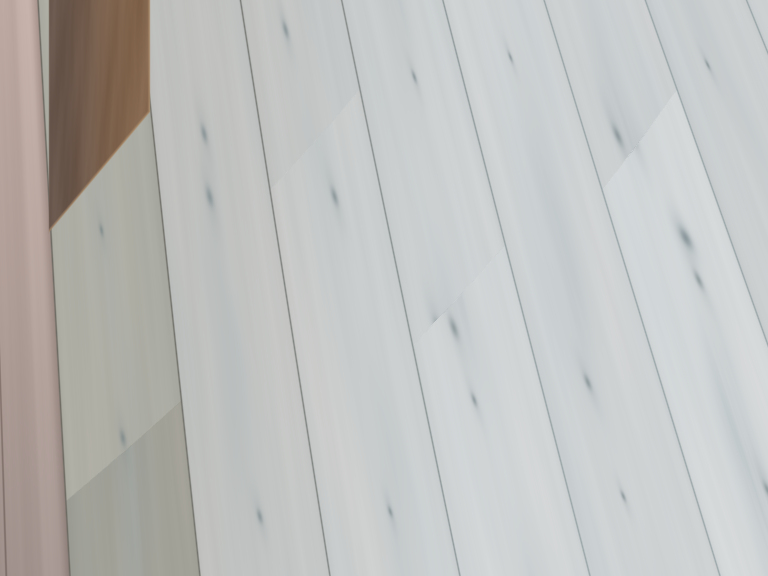
This texture is drawn by a Shadertoy shader. Its source:

```glsl
// Pale whitewashed floorboards running away in slight perspective, with a
// pinkish skirting board and the foot of a brown wooden post at the left.
// Boards come from a fan of straight seams; grain is made of warped, layered sines.

// Layout, in canvas heights; depth runs from 0 at the top to 1 at the bottom
const vec2 FIRST_SEAM = vec2(0.066, 0.1215);     // x at top, bottom
const vec2 BOARD_WIDTH = vec2(0.1757, 0.2257);   // at top, bottom
const float SEAM_HALF = 0.0012;
const float JOINT_SLANT = 0.175;
const vec2 POST_X = vec2(0.085, 0.2604);         // left, right
const vec2 POST_FOOT = vec2(0.403, 0.194);       // depth at left, right
const vec2 BIG_KNOT = vec2(5.61, 0.413);         // board coordinate, depth
const int KNOTS = 3;

// Board ends: depth of the joint (above 1 = none) and tone change below it
const float JOINT_DEPTH[8] = float[8](0.87, 9.0, 0.33, 0.60, 9.0, 0.33, 9.0, 9.0);
const float JOINT_TONE[8] = float[8](-0.05, 0.0, 0.012, 0.012, 0.0, 0.03, 0.0, 0.0);

const vec3 SHADED_BOARD = vec3(0.675, 0.675, 0.64);
const vec3 LEFT_BOARD = vec3(0.755, 0.76, 0.75);
const vec3 RIGHT_BOARD = vec3(0.805, 0.82, 0.825);
const vec3 STREAK = vec3(0.63, 0.68, 0.70);
const vec3 KNOT = vec3(0.42, 0.48, 0.50);
const vec3 SEAM_LEFT = vec3(0.42, 0.41, 0.38);
const vec3 SEAM_RIGHT = vec3(0.54, 0.60, 0.61);
const vec3 SKIRTING_TOP = vec3(0.74, 0.66, 0.63);
const vec3 SKIRTING_LOW = vec3(0.63, 0.57, 0.55);
const vec3 POST_DARK = vec3(0.40, 0.33, 0.29);
const vec3 POST_LIGHT = vec3(0.51, 0.395, 0.30);
const vec3 POST_EDGE = vec3(0.70, 0.57, 0.43);

float hash(float n) {
    return fract(sin(n * 127.1 + 11.7) * 4375.85);
}

// Stretched wavy streaks, about -1 to 1
float layeredSines(vec2 p) {
    float sum = 0.0, amp = 0.5;
    for (int i = 0; i < 5; i++) {
        sum += amp * sin(p.x + 1.7 * sin(p.y + 0.6 * sin(p.x * 0.37)));
        p = p * vec2(1.83, 1.47) + vec2(2.3, 4.1);
        amp *= 0.62;
    }
    return sum;
}

float blob(vec2 p) {
    return exp(-dot(p, p));
}

// Wandering heart line of a board, across 0 to 1
float heartLine(float depth, float seed) {
    return 0.5 + 0.16 * (seed - 0.5) + 0.06 * sin(depth * 5.0 + seed * 20.0)
         + 0.02 * sin(depth * 17.0 + seed * 9.0);
}

vec3 boardColor(float k, float x, float depth, float px) {
    float board = clamp(floor(k), 0.0, 7.0);
    float across = k - board;
    float seed = hash(board + 3.0);
    vec3 col = mix(LEFT_BOARD, RIGHT_BOARD, smoothstep(0.25, 0.85, x));
    if (board < 0.5) col = SHADED_BOARD;
    col += 0.018 * (hash(board + 31.0) - 0.5);

    // Tone change past the slanted end joint
    int id = int(board);
    float past = depth + JOINT_SLANT * across - JOINT_DEPTH[id];
    float below = smoothstep(-px, px, past);
    col += JOINT_TONE[id] * below;
    seed = mix(seed, fract(seed + 0.37), below);

    // Warm and cool clouds, then fine grain
    float cloud = layeredSines(vec2(across * 5.0 + seed * 40.0, depth * 3.5 + seed * 17.0));
    float grain = layeredSines(vec2(across * 24.0 + seed * 60.0, depth * 2.6 + seed * 30.0));
    col += cloud * vec3(0.013, 0.007, 0.004) + grain * 0.009;

    // Blue-grey heart streak, broken along its length
    float off = across - heartLine(depth, seed);
    float broken = 0.55 + 0.45 * sin(depth * 7.0 + seed * 25.0);
    float streak = blob(vec2(off / 0.13, 0.0)) * broken * (0.7 + 0.4 * grain);
    col = mix(col, STREAK, clamp(streak, 0.0, 1.0) * mix(0.2, 0.5, hash(board + 8.0)));

    // Small dark flecks close to the heart, and one large knot
    for (int i = 0; i < KNOTS; i++) {
        float n = board * 7.0 + float(i) * 2.3;
        float at = (float(i) + hash(n)) / float(KNOTS);
        float shift = 0.24 * (hash(n + 5.0) - 0.5);
        vec2 q = vec2(across - heartLine(at, seed) - shift, depth - at);
        q.x -= q.y * 0.4;
        vec2 size = vec2(0.02, 0.012) * mix(0.6, 1.4, hash(n + 9.0));
        col = mix(col, KNOT, 0.45 * blob(q / size) + 0.12 * blob(q / (size * vec2(2.0, 4.0))));
    }
    vec2 q = vec2(k, depth) - BIG_KNOT;
    q.x -= q.y * 0.6;
    col = mix(col, KNOT, 0.8 * blob(q / vec2(0.035, 0.016)));
    return mix(col, STREAK, 0.4 * blob(q / vec2(0.07, 0.045)));
}

vec3 skirtingColor(float k, float depth, float px) {
    vec3 col = mix(SKIRTING_TOP, SKIRTING_LOW, depth);
    col += 0.035 * smoothstep(-0.24, -0.18, k) - 0.09 * smoothstep(-0.09, 0.0, k);
    col += 0.01 * layeredSines(vec2(k * 30.0, depth * 2.0));
    float groove = 1.0 - smoothstep(0.0, SEAM_HALF + px, abs(k + 0.49) * 0.21);
    return col - 0.14 * groove;
}

void mainImage(out vec4 fragColor, in vec2 fragCoord) {
    float px = 1.0 / iResolution.y;
    float x = fragCoord.x * px;
    float depth = 1.0 - fragCoord.y * px;
    float width = mix(BOARD_WIDTH.x, BOARD_WIDTH.y, depth);
    float k = (x - mix(FIRST_SEAM.x, FIRST_SEAM.y, depth)) / width;

    // Floor and skirting, joined at the first seam
    vec3 col = mix(skirtingColor(k, depth, px), boardColor(k, x, depth, px),
                   smoothstep(-px, px, k * width));

    // Seams, paler to the right, with a faint soft shade
    float dist = abs(k - max(round(k), 0.0)) * width;
    float right = smoothstep(0.1, 1.1, x);
    float seam = 1.0 - smoothstep(SEAM_HALF - px, SEAM_HALF + px, dist);
    col -= 0.025 * exp(-dist / 0.006);
    col = mix(col, mix(SEAM_LEFT, SEAM_RIGHT, right), seam * mix(1.0, 0.75, right));

    // Post with a slanted foot and lit edges
    float s = (x - POST_X.x) / (POST_X.y - POST_X.x);
    float foot = (depth - mix(POST_FOOT.x, POST_FOOT.y, s)) * 0.64;
    float post = max(max(POST_X.x - x, x - POST_X.y), foot);
    vec3 wood = mix(POST_DARK, POST_LIGHT, smoothstep(0.0, 0.85, s));
    wood += 0.028 * layeredSines(vec2(s * 14.0 + depth * 3.0, depth * 7.0));
    wood = mix(wood, POST_EDGE, 0.75 * smoothstep(-0.005, 0.0, max(foot, x - POST_X.y)));
    col = mix(col, wood, 1.0 - smoothstep(-px, px, post));

    fragColor = vec4(clamp(col, 0.0, 1.0), 1.0);
}
```
